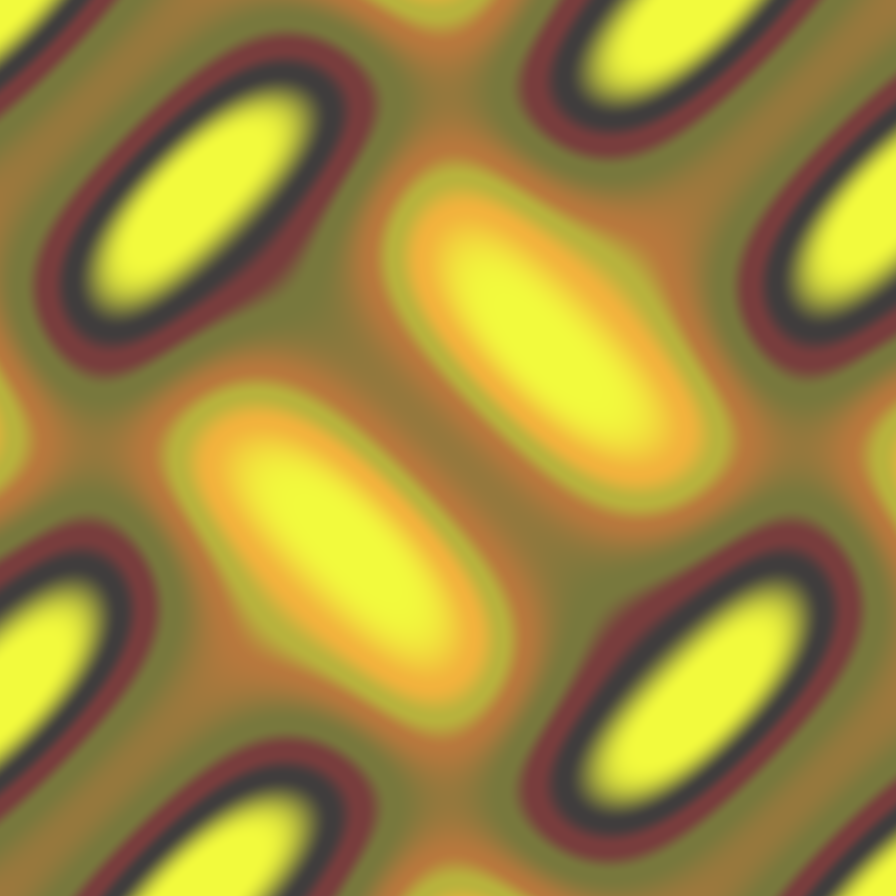
A WebGL 1 fragment shader for this background:

```glsl
precision highp float;

uniform vec2 u_resolution;

// Product of sines on a mutually bent grid, in -1..1
float warpedWave(vec2 p) {
  vec2 bent = p + 0.9 * sin(p.yx);
  return sin(bent.x) * sin(bent.y);
}

// Red and green climb in alternating soft steps
vec3 staircaseRamp(float level) {
  float red = 0.25
    + 0.22 * smoothstep(-0.62, -0.45, level)
    + 0.25 * smoothstep(-0.18, 0.20, level)
    + 0.23 * smoothstep(0.38, 0.62, level);
  float green = 0.24
    + 0.23 * smoothstep(-0.40, -0.22, level)
    + 0.23 * smoothstep(0.17, 0.38, level)
    + 0.28 * smoothstep(0.60, 0.97, level);
  return vec3(red, green, 0.24);
}

void main() {
  vec2 p = 8.0 * (gl_FragCoord.xy / u_resolution - 0.5);
  float level = warpedWave(p);
  vec3 color = staircaseRamp(level);

  // Glowing cores inside the dark troughs
  vec3 coreYellow = vec3(0.95, 0.98, 0.24);
  color = mix(color, coreYellow, smoothstep(0.64, 0.94, -level));

  gl_FragColor = vec4(color, 1.0);
}
```
